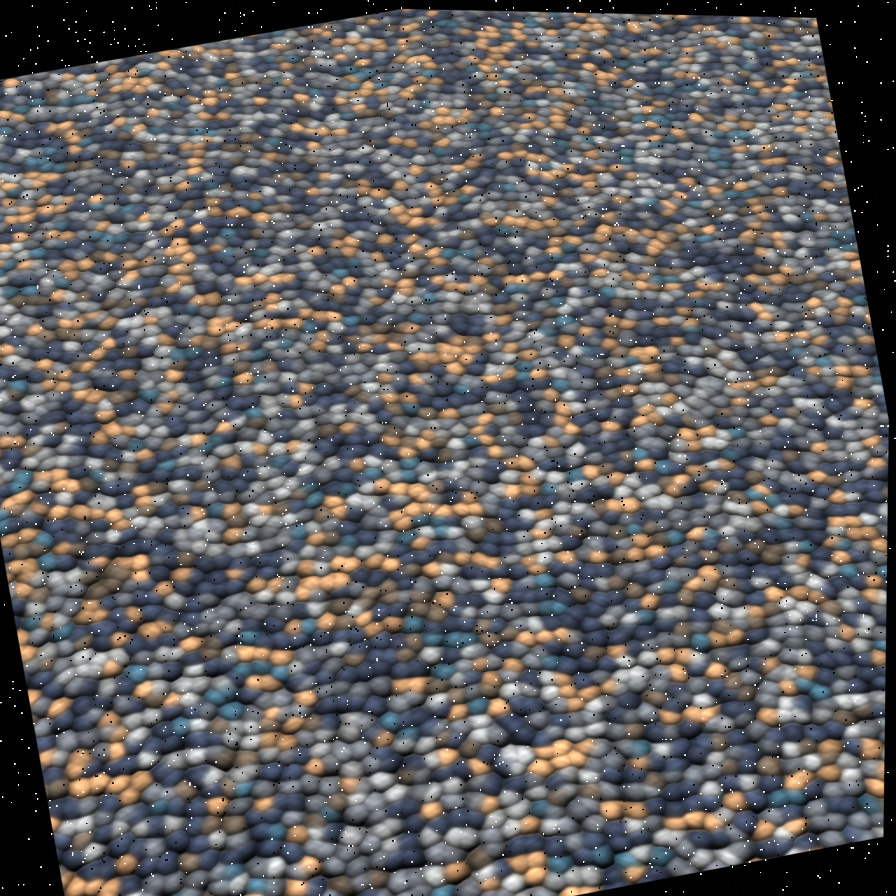
Reproduce this texture procedurally as a three.js fragment shader.

```glsl
// Draws a tilted sheet of flecked loop-pile carpet on black, sprinkled with fine specks.
varying vec2 vUv;

const vec3 NAVY = vec3(0.22, 0.26, 0.35);
const vec3 SLATE = vec3(0.44, 0.46, 0.49);
const vec3 PALE = vec3(0.67, 0.68, 0.68);
const vec3 BROWN = vec3(0.43, 0.37, 0.31);
const vec3 ORANGE = vec3(0.83, 0.62, 0.43);
const vec3 TEAL = vec3(0.26, 0.41, 0.49);
const float HORIZON = 2.5;

float hash(vec2 p) {
  vec3 q = fract(vec3(p.xyx) * 0.1031);
  q += dot(q, q.yzx + 33.33);
  return fract((q.x + q.y) * q.z);
}

// Signed distance to the line a-b, positive on its right
float rightOf(vec2 p, vec2 a, vec2 b) {
  vec2 d = normalize(b - a);
  return dot(p - a, vec2(d.y, -d.x));
}

// Convex outline of the sheet, walked clockwise
float sheetMask(vec2 p) {
  vec2 topLeft = vec2(0.0, 0.911);
  vec2 top = vec2(0.449, 0.990);
  vec2 topRight = vec2(0.911, 0.980);
  vec2 right = vec2(0.992, 0.531);
  vec2 lowRight = vec2(0.986, 0.066);
  float d = rightOf(p, topLeft, top);
  d = min(d, rightOf(p, top, topRight));
  d = min(d, rightOf(p, topRight, right));
  d = min(d, rightOf(p, right, lowRight));
  d = min(d, rightOf(p, lowRight, vec2(0.640, 0.0)));
  d = min(d, rightOf(p, vec2(0.072, 0.0), vec2(0.0, 0.400)));
  return smoothstep(-0.001, 0.001, d);
}

// Perspective: loops shrink and flatten towards the top
vec2 carpetPlane(vec2 p) {
  float y = p.y - 0.12 * (p.x - 0.5) * (0.75 - p.y);
  y += 0.003 * sin(p.x * 17.0 + p.y * 9.0) + 0.002 * sin(p.x * 41.0 - p.y * 23.0);
  float depth = HORIZON - y;
  return vec2((p.x - 0.5) / (0.0092 * depth) + 200.0, 318.0 / depth);
}

// Layered sines that make the loops slightly uneven
vec2 ruffle(vec2 p) {
  return 0.05 * sin(p.yx * vec2(4.3, 3.1) + 1.7 * sin(p * vec2(1.3, 1.9)));
}

// Yarn colour of one loop; neighbours along a row often share it
vec3 yarnColor(vec2 id) {
  float own = hash(id + 11.7);
  float run = hash(vec2(floor((id.x + 5.0 * hash(id.yy)) / 3.0), id.y) + 71.3);
  float pick = hash(id + 37.1) < 0.42 ? run : own;
  vec3 color = NAVY;
  color = mix(color, SLATE, step(0.27, pick));
  color = mix(color, PALE, step(0.51, pick));
  color = mix(color, BROWN, step(0.71, pick));
  color = mix(color, ORANGE, step(0.79, pick));
  color = mix(color, TEAL, step(0.95, pick));
  return color * mix(0.80, 1.18, hash(id + 53.9));
}

// Cellular loops: bleeding yarn colour, bright crown, shadow underneath
vec3 loopPile(vec2 p, float softness) {
  vec3 color = vec3(0.0);
  vec2 offset = vec2(0.0);
  float colorTotal = 0.0;
  float total = 0.0;
  float nearest = 9.0;
  for (int j = -1; j <= 1; j++) {
    float row = floor(p.y) + float(j);
    float shift = hash(vec2(row, 3.0));
    for (int i = -1; i <= 1; i++) {
      vec2 id = vec2(floor(p.x - shift) + float(i), row);
      vec2 jitter = vec2(hash(id), hash(id + 19.4)) - 0.5;
      vec2 center = id + 0.5 + vec2(shift, 0.0) + jitter * vec2(0.70, 0.60);
      vec2 d = p - center;
      float dist2 = dot(d, d);
      float bleed = exp(-7.0 * dist2) + 0.00001;
      float weight = exp(-12.0 * dist2) + 0.00001;
      color += bleed * yarnColor(id);
      colorTotal += bleed;
      offset += weight * d;
      total += weight;
      nearest = min(nearest, dist2);
    }
  }
  offset /= total;
  float dome = 1.0 - smoothstep(0.18, 0.78, sqrt(nearest));
  float shade = mix(0.48, 1.10, dome) + 0.75 * offset.y - 0.12 * offset.x;
  vec2 fromCrown = offset - vec2(-0.04, 0.14);
  float crown = exp(-16.0 * dot(fromCrown, fromCrown));
  vec3 lit = color / colorTotal * mix(shade, 0.95, softness);
  return lit + 0.06 * (1.0 - softness) * (crown - 0.4);
}

// Uneven fibres from layered sines
float fibres(vec2 p) {
  float wave = sin(p.x * 9.0 + 2.0 * sin(p.y * 7.0));
  wave += sin(p.y * 14.0 + 2.0 * sin(p.x * 5.0));
  return wave * 0.5;
}

// Tiny soft dots: x is the pale specks, y the dark ones
vec2 specks(vec2 p, float density) {
  vec2 grid = p * 512.0;
  float chance = hash(floor(grid) + 7.0);
  float fleck = 1.0 - smoothstep(0.35, 0.70, length(fract(grid) - 0.5));
  return fleck * vec2(step(chance, density), step(1.0 - density, chance));
}

void main() {
  vec2 plane = carpetPlane(vUv);
  vec3 carpet = loopPile(plane + ruffle(plane), 0.35 * vUv.y);
  carpet *= 1.0 + 0.06 * fibres(plane);
  carpet = mix(carpet, vec3(0.47, 0.47, 0.47), 0.04 + 0.18 * vUv.y);

  vec3 color = carpet * sheetMask(vUv);
  vec2 speck = specks(vUv, 0.007);
  color = mix(color, vec3(0.97), speck.x);
  color = mix(color, vec3(0.02), speck.y);
  gl_FragColor = vec4(color, 1.0);
}
```
